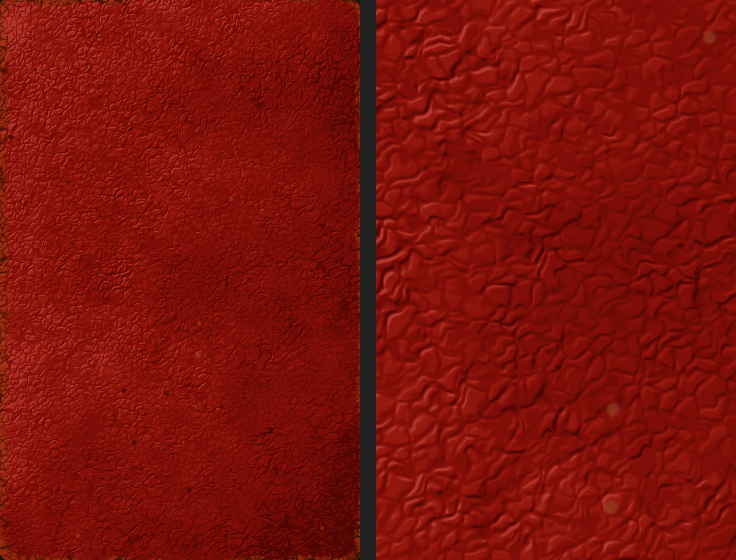
Left, the full canvas; right, a detail of the centre.
A WebGL 2 fragment shader for this texture:

```glsl
#version 300 es
precision highp float;
// Worn red leather: small soft pebbles crossed by longer slanting folds.
// Two warped, stretched cellular layers and fine noise form a relief lit from
// the upper left; a colour ramp, rubbed tan edges and sparse specks finish it.
uniform vec2 u_resolution;
out vec4 fragColor;

float hash(vec2 p) {
  vec3 q = fract(vec3(p.xyx) * 0.1031);
  q += dot(q, q.yzx + 33.33);
  return fract((q.x + q.y) * q.z);
}

vec2 hash2(vec2 p) {
  return vec2(hash(p + 17.3), hash(p + 71.9));
}

float noise(vec2 p) {
  vec2 i = floor(p), f = fract(p);
  f = f * f * (3.0 - 2.0 * f);
  return mix(mix(hash(i), hash(i + vec2(1, 0)), f.x),
             mix(hash(i + vec2(0, 1)), hash(i + vec2(1, 1)), f.x), f.y);
}

float fbm(vec2 p) {
  float sum = 0.0, gain = 0.533;
  for (int i = 0; i < 4; i++) {
    sum += gain * noise(p);
    p = p * 2.03 + 19.7;
    gain *= 0.5;
  }
  return sum;
}

// Gap between the two nearest seeds, zero on a border; cells lie along an angle
float cellGap(vec2 p, float angle, float stretch) {
  vec2 along = vec2(cos(angle), sin(angle));
  vec2 across = vec2(-along.y, along.x);
  vec2 base = floor(p);
  float nearest = 9.0, second = 9.0;
  for (int y = -2; y <= 2; y++) {
    for (int x = -2; x <= 2; x++) {
      vec2 cell = base + vec2(x, y);
      vec2 d = cell + hash2(cell) - p;
      float dist = length(vec2(dot(d, along) / stretch, dot(d, across) * stretch));
      second = min(second, max(nearest, dist));
      nearest = min(nearest, dist);
    }
  }
  return second - nearest;
}

// Height of the hide: uneven pebbles, wandering folds and fine pores
float leatherHeight(vec2 p, float angle) {
  vec2 warp = vec2(noise(p * 85.0), noise(p * 85.0 + 41.0)) - 0.5;
  warp += 0.5 * vec2(noise(p * 190.0 + 13.0), noise(p * 190.0 + 67.0)) - 0.25;
  vec2 q = p + 0.009 * warp;
  float pebble = smoothstep(-0.06, 0.5, cellGap(q * 86.0, angle, 1.2));
  float fold = smoothstep(-0.03, 0.26, cellGap(q * 37.0 + 7.0, angle, 1.55));
  float pebbleDepth = mix(0.45, 1.0, noise(p * 48.0 + 31.0));
  float foldDepth = smoothstep(0.2, 0.75, noise(p * 19.0 + 5.0));
  float pores = noise(p * 150.0 + 23.0);
  return 0.5 * mix(0.65, pebble, pebbleDepth) + 0.36 * mix(0.8, fold, foldDepth) + 0.16 * pores;
}

// Colour ramp from crease shadow to glossy highlight
vec3 leatherColor(float tone) {
  vec3 c = mix(vec3(0.31, 0.018, 0.01), vec3(0.42, 0.04, 0.02), smoothstep(0.0, 0.2, tone));
  c = mix(c, vec3(0.50, 0.05, 0.03), smoothstep(0.18, 0.45, tone));
  c = mix(c, vec3(0.58, 0.09, 0.05), smoothstep(0.50, 0.75, tone));
  return mix(c, vec3(0.69, 0.21, 0.18), smoothstep(0.78, 1.05, tone));
}

float roundedBox(vec2 p, vec2 halfSize, float radius) {
  vec2 d = abs(p) - halfSize + radius;
  return length(max(d, 0.0)) + min(max(d.x, d.y), 0.0) - radius;
}

// Sparse round marks, one candidate per grid square
float specks(vec2 p, float scale, float chance) {
  vec2 g = p * scale, cell = floor(g);
  float radius = mix(0.03, 0.08, hash(cell + 3.7));
  float dist = length(fract(g) - 0.2 - 0.6 * hash2(cell));
  return step(hash(cell + 9.1), chance) * (1.0 - smoothstep(radius * 0.4, radius, dist));
}

void main() {
  vec2 p = gl_FragCoord.xy / u_resolution.y;
  vec2 size = u_resolution / u_resolution.y;
  vec2 uv = p / size;

  // Grain turns from shallow at the bottom to steep at the top
  float angle = mix(0.3, 1.05, smoothstep(0.4, 0.9, uv.y)) + 0.8 * (noise(p * 5.0) - 0.5);
  float height = leatherHeight(p, angle);
  float slope = height - leatherHeight(p + 0.0024 * vec2(-0.6, 0.8), angle);

  // Broad light, a worn dark band at the right, and mottling
  float light = 0.38 * (0.47 - uv.x) + 0.26 * (uv.y - 0.5);
  light -= 0.13 * smoothstep(0.86, 0.96, uv.x) + 0.12 * (1.0 - smoothstep(0.0, 0.16, uv.y));
  float mottle = 0.5 * (fbm(p * 6.0) - 0.5) + 0.16 * (noise(p * 32.0 + 3.0) - 0.5);
  float tone = 0.53 + light + mottle + 0.55 * (height - 0.67) + (0.72 + light) * slope;
  vec3 color = leatherColor(tone);

  // Rubbed tan rim, widest on the left and at the corners
  float edge = -roundedBox(p - 0.5 * size, 0.5 * size, 0.035);
  float ragged = 0.026 * (fbm(p * 24.0) - 0.5);
  float rimWidth = mix(0.022, 0.005, smoothstep(0.0, 0.25, uv.x));
  float rim = 1.0 - smoothstep(0.0, rimWidth, edge + ragged);
  vec3 rubbed = vec3(0.53, 0.16, 0.04) * (0.4 + 0.75 * smoothstep(0.3, 0.85, height));
  color = mix(color, rubbed, 0.8 * rim);

  // Stains, pale scuffs and the dark ground behind the corners
  color = mix(color, vec3(0.22, 0.02, 0.01), 0.7 * specks(p, 11.0, 0.1));
  color = mix(color, vec3(0.58, 0.27, 0.15), 0.6 * specks(p + 4.3, 13.0, 0.03));
  float outside = 1.0 - smoothstep(-0.012, -0.008, edge + 0.3 * ragged);
  fragColor = vec4(mix(color, vec3(0.12, 0.07, 0.03), outside), 1.0);
}
```
